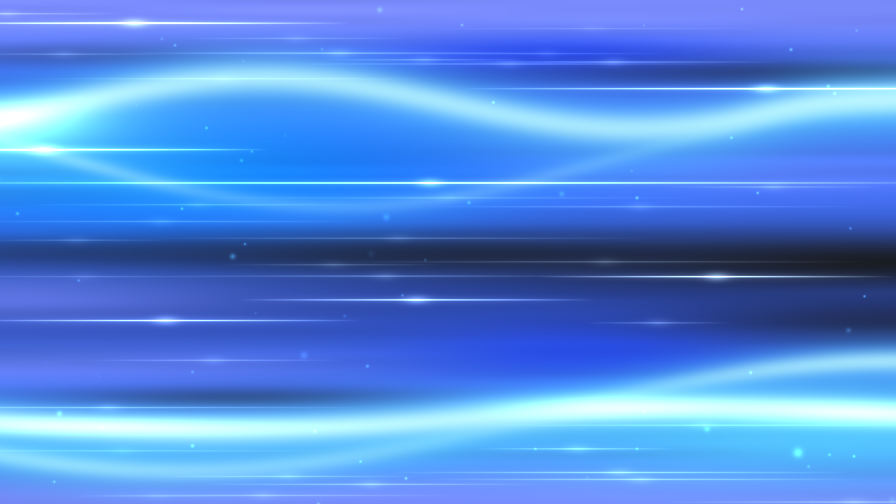
Give the GLSL for this background, as a Shadertoy shader.

```glsl
#define STREAKS 34
#define SPARKS 70
#define STREAK_WIDTH 0.0016
#define STREAK_GAIN 0.5
#define SPARK_GAIN 0.5
#define GRAIN 0.05

const vec3 BLUE = vec3(0.25, 0.43, 0.95);
const vec3 PERIWINKLE = vec3(0.48, 0.55, 1.0);
const vec3 NAVY = vec3(0.17, 0.27, 0.63);
const vec3 CHARCOAL = vec3(0.10, 0.11, 0.13);
const vec3 AZURE = vec3(0.03, 0.50, 1.0);
const vec3 INDIGO = vec3(0.13, 0.26, 0.94);
const vec3 CYAN = vec3(0.33, 0.78, 1.0);
const vec3 ICE = vec3(0.74, 0.97, 1.0);

float hash(float n) { return fract(sin(n * 127.1) * 43758.5453); }

float hash2(vec2 p) { return fract(sin(dot(p, vec2(127.1, 311.7))) * 43758.5453); }

float noise(vec2 p) {
    vec2 i = floor(p), f = fract(p);
    f = f * f * (3.0 - 2.0 * f);
    return mix(mix(hash2(i), hash2(i + vec2(1, 0)), f.x),
               mix(hash2(i + vec2(0, 1)), hash2(i + vec2(1, 1)), f.x), f.y);
}

float bell(float d, float width) { d /= width; return exp(-d * d); }

float blob(vec2 uv, vec2 center, vec2 radius) {
    vec2 q = (uv - center) / radius;
    return exp(-dot(q, q));
}

// Soft patches of colour behind everything
vec3 backdrop(vec2 uv) {
    float rim = 1.0 - smoothstep(0.0, 0.12, uv.y) + smoothstep(0.84, 0.98, uv.y);
    vec3 col = mix(BLUE, PERIWINKLE, rim);
    col = mix(col, NAVY, 0.9 * bell(uv.y - 0.41, 0.12));
    col = mix(col, PERIWINKLE, 0.6 * blob(uv, vec2(0.0, 0.41), vec2(0.28, 0.05)));
    col = mix(col, PERIWINKLE, 0.6 * blob(uv, vec2(0.0, 0.27), vec2(0.45, 0.04)));
    col = mix(col, PERIWINKLE, 0.4 * blob(uv, vec2(0.90, 0.66), vec2(0.30, 0.05)));
    col = mix(col, AZURE, 0.95 * blob(uv, vec2(0.18, 0.66), vec2(0.36, 0.13)));
    col = mix(col, CYAN, 0.65 * blob(uv, vec2(0.0, 0.70), vec2(0.24, 0.09)));
    col = mix(col, INDIGO, 0.8 * blob(uv, vec2(0.62, 0.89), vec2(0.20, 0.04)));
    col = mix(col, INDIGO, 0.8 * blob(uv, vec2(0.66, 0.29), vec2(0.20, 0.07)));
    col = mix(col, CYAN, 0.6 * blob(uv, vec2(0.10, 0.11), vec2(0.35, 0.05)));
    col = mix(col, CYAN, blob(uv, vec2(0.92, 0.14), vec2(0.40, 0.10)));
    // Shadows
    col = mix(col, CHARCOAL, 0.98 * blob(uv, vec2(1.0, 0.48), vec2(0.40, 0.055)));
    col = mix(col, CHARCOAL, 0.70 * blob(uv, vec2(0.50, 0.495), vec2(0.36, 0.042)));
    col = mix(col, CHARCOAL, 0.40 * blob(uv, vec2(0.05, 0.500), vec2(0.35, 0.025)));
    col = mix(col, CHARCOAL, 0.60 * blob(uv, vec2(1.0, 0.36), vec2(0.25, 0.045)));
    col = mix(col, CHARCOAL, 0.55 * blob(uv, vec2(0.90, 0.855), vec2(0.33, 0.030)));
    col = mix(col, CHARCOAL, 0.30 * blob(uv, vec2(0.10, 0.890), vec2(0.20, 0.025)));
    col = mix(col, CHARCOAL, 0.50 * blob(uv, vec2(0.27, 0.208), vec2(0.20, 0.022)));
    return col;
}

// Bright band with a halo that is wider on its lower side
vec3 ribbon(vec3 col, float d, float width, float strength) {
    float halo = bell(d, width * (d < 0.0 ? 2.8 : 2.0));
    col = mix(col, CYAN, 0.75 * strength * halo);
    return mix(col, ICE, strength * bell(d, width));
}

// Thin horizontal line with a small bright heart
float streak(vec2 uv, vec2 center, float halfLength) {
    vec2 d = uv - center;
    float taper = max(1.0 - abs(d.x) / halfLength, 0.0);
    float line = bell(d.y, STREAK_WIDTH) * taper;
    float bloom = 0.15 * bell(d.y, STREAK_WIDTH * 5.0) * taper;
    return line + bloom + 0.35 * blob(uv, center, vec2(0.014, 0.009));
}

void mainImage(out vec4 fragColor, in vec2 fragCoord) {
    vec2 uv = fragCoord / iResolution.xy;
    float aspect = iResolution.x / iResolution.y;
    vec3 col = backdrop(uv);
    col *= 1.0 + GRAIN * (2.0 * noise(uv * vec2(3.0, 50.0)) - 1.0);

    // Two crossing pairs of waves
    float swing = 0.050 - 0.035 * smoothstep(0.8, 1.0, uv.x);
    float topWave = uv.y - 0.795 - swing * cos(7.5 * (uv.x - 0.29));
    float topThread = uv.y - 0.690 + 0.100 * cos(5.0 * (uv.x - 0.38));
    float lowWave = uv.y - 0.168 + 0.022 * cos(5.5 * (uv.x - 0.23));
    float lowThread = uv.y - 0.175 + 0.108 * cos(3.9 * (uv.x - 0.20));
    float sides = smoothstep(0.2, 0.5, abs(uv.x - 0.5));
    col = ribbon(col, topThread, 0.016, 0.22 + 0.3 * sides);
    col = ribbon(col, topWave, 0.029, 0.80 + 0.15 * sides);
    col = ribbon(col, lowThread, 0.020, 0.55 + 0.2 * sides);
    col = ribbon(col, lowWave, 0.025, 0.95);
    col += 0.5 * ICE * blob(uv, vec2(0.0, 0.755), vec2(0.10, 0.045));
    col += 0.3 * ICE * blob(uv, vec2(0.12, 0.155), vec2(0.18, 0.018));
    col += 0.3 * ICE * blob(uv, vec2(0.68, 0.195), vec2(0.12, 0.022));
    col += 0.3 * ICE * blob(uv, vec2(0.96, 0.18), vec2(0.14, 0.025));

    // Leading flares
    float light = streak(uv, vec2(0.15, 0.954), 0.24);
    light += streak(uv, vec2(0.855, 0.824), 0.34);
    light += 1.3 * streak(uv, vec2(0.05, 0.703), 0.25);
    light += streak(uv, vec2(0.48, 0.637), 0.60);
    light += streak(uv, vec2(0.80, 0.451), 0.20);
    light += 0.8 * streak(uv, vec2(0.465, 0.405), 0.20);
    light += 0.8 * streak(uv, vec2(0.185, 0.364), 0.22);

    // Scattered fine streaks
    for (int i = 0; i < STREAKS; i++) {
        float n = float(i) + 1.0;
        vec2 center = vec2(hash(n), hash(n + 61.3));
        float power = 0.15 + 0.5 * hash(n + 17.9);
        light += STREAK_GAIN * power * streak(uv, center, 0.08 + 0.22 * hash(n + 33.7));
    }
    col += light * vec3(0.75, 0.88, 0.92);

    // Floating sparks
    for (int i = 0; i < SPARKS; i++) {
        float n = float(i) + 200.0;
        vec2 center = vec2(hash(n), hash(n + 91.7));
        float size = 0.0025 + 0.007 * pow(hash(n + 47.1), 8.0);
        col += SPARK_GAIN * hash(n + 5.3) * CYAN * blob(uv, center, vec2(size / aspect, size));
    }
    fragColor = vec4(clamp(col, 0.0, 1.0), 1.0);
}
```
